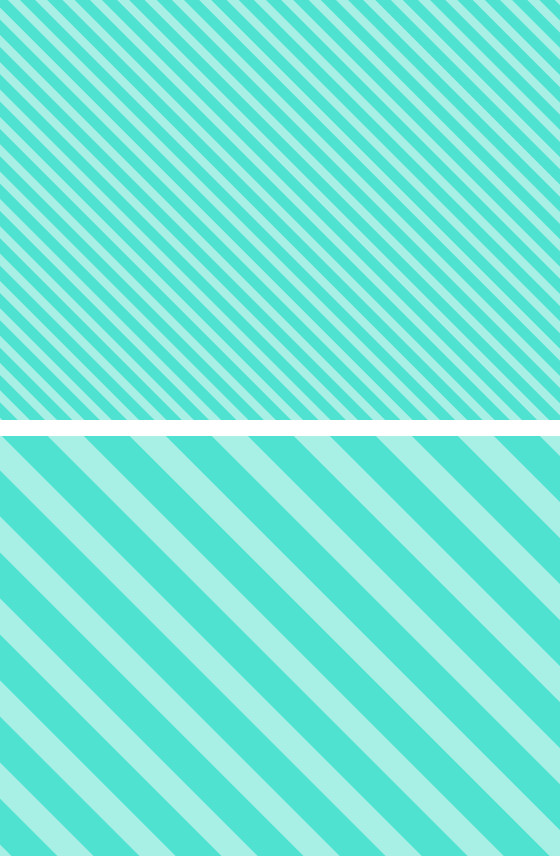
Top: the whole. Bottom: its middle third, enlarged.
A WebGL 1 fragment shader for this pattern:

```glsl
precision highp float;
// Even diagonal stripes of pale mint on turquoise, falling from left to right.

uniform vec2 u_resolution;

const float REPEATS_DOWN = 15.36; // stripe periods along the canvas height
const float STRIPE_SHARE = 0.44;  // pale part of each period
const float STRIPE_CENTRE = 0.507; // place of the pale stripe in its period

const vec3 TURQUOISE = vec3(0.314, 0.886, 0.816);
const vec3 PALE_MINT = vec3(0.659, 0.941, 0.902);

// Signed distance to the nearest stripe edge, in periods; negative inside.
float stripeDistance(float phase, float centre, float share) {
  float offset = fract(phase - centre + 0.5) - 0.5;
  return abs(offset) - 0.5 * share;
}

// Coverage of a shape whose edge is softened over the given width.
float coverage(float dist, float softness) {
  return clamp(0.5 - dist / softness, 0.0, 1.0);
}

void main() {
  // Height units, measured from the top left corner.
  vec2 p = (gl_FragCoord.xy - vec2(0.0, u_resolution.y)) / u_resolution.y;

  // The phase is constant along lines that fall at 45 degrees.
  float phase = (p.x + p.y) * REPEATS_DOWN;
  float pixel = REPEATS_DOWN / u_resolution.y;

  float dist = stripeDistance(phase, STRIPE_CENTRE, STRIPE_SHARE);
  float stripe = coverage(dist, 1.4 * pixel);

  gl_FragColor = vec4(mix(TURQUOISE, PALE_MINT, stripe), 1.0);
}
```
